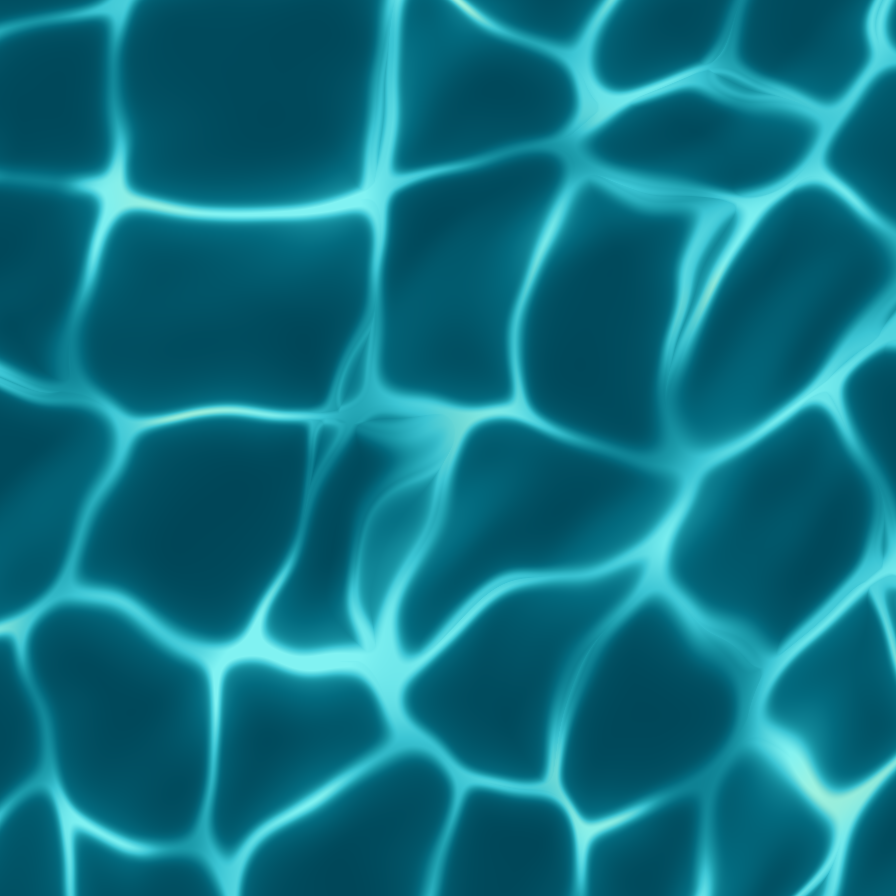
A three.js fragment shader for this texture:

```glsl
// Sunlit caustic network rippling over the floor of a teal pool.
varying vec2 vUv;

vec2 hash2(vec2 p) {
  p = vec2(dot(p, vec2(127.1, 311.7)), dot(p, vec2(269.5, 183.3)));
  return fract(sin(p) * 43758.55);
}

float gradientNoise(vec2 p) {
  vec2 i = floor(p), f = fract(p);
  vec2 u = f * f * f * (f * (f * 6.0 - 15.0) + 10.0);
  vec2 e = vec2(0.0, 1.0);
  float a = dot(hash2(i) * 2.0 - 1.0, f);
  float b = dot(hash2(i + e.yx) * 2.0 - 1.0, f - e.yx);
  float c = dot(hash2(i + e.xy) * 2.0 - 1.0, f - e.xy);
  float d = dot(hash2(i + e.yy) * 2.0 - 1.0, f - e.yy);
  return mix(mix(a, b, u.x), mix(c, d, u.x), u.y);
}

vec2 noise2(vec2 p) {
  return vec2(gradientNoise(p), gradientNoise(p + vec2(31.7, 17.3)));
}

vec2 cellSeed(vec2 cell) {
  return 0.1 + 0.8 * hash2(cell);
}

// x: rounded distance to the cell border, yz: cell id
vec3 cellBorder(vec2 p) {
  vec2 base = floor(p), f = fract(p);
  vec2 nearCell = vec2(0.0), nearPoint = vec2(0.0);
  float best = 9.0;
  for (int j = -1; j <= 1; j++) {
    for (int i = -1; i <= 1; i++) {
      vec2 cell = vec2(float(i), float(j));
      vec2 r = cell + cellSeed(base + cell) - f;
      if (dot(r, r) < best) {
        best = dot(r, r);
        nearCell = cell;
        nearPoint = r;
      }
    }
  }
  float sum = 0.0001;
  for (int j = -2; j <= 2; j++) {
    for (int i = -2; i <= 2; i++) {
      vec2 cell = nearCell + vec2(float(i), float(j));
      vec2 r = cell + cellSeed(base + cell) - f;
      vec2 across = r - nearPoint;
      if (dot(across, across) > 0.0001) {
        float edge = dot(0.5 * (nearPoint + r), normalize(across));
        sum += exp(-edge / 0.045);
      }
    }
  }
  return vec3(max(-0.045 * log(sum), 0.0), base + nearCell);
}

// Thin bright filament with a soft skirt; weak light is also less focused
float filament(float d, float strength) {
  float width = mix(0.075, 0.038, clamp(strength, 0.0, 1.0));
  return strength * (0.58 * exp(-d * d / (width * width)) + 0.38 * exp(-d / 0.13));
}

vec3 waterColor(float light) {
  vec3 c = mix(vec3(0.0, 0.275, 0.345), vec3(0.01, 0.42, 0.5), clamp(light / 0.25, 0.0, 1.0));
  c = mix(c, vec3(0.11, 0.61, 0.67), clamp((light - 0.25) / 0.25, 0.0, 1.0));
  c = mix(c, vec3(0.23, 0.77, 0.83), clamp((light - 0.5) / 0.2, 0.0, 1.0));
  return mix(c, vec3(0.5, 0.95, 0.95), clamp((light - 0.7) / 0.35, 0.0, 1.0));
}

void main() {
  // Slanted cells, wide at the top and tall at the bottom
  vec2 p = vec2((vUv.x - 0.5) * (5.6 - 1.3 * vUv.y) - 0.9 * vUv.y,
                vUv.y * (4.1 + 0.6 * vUv.y)) + vec2(7.3, 3.6);
  p += 0.42 * noise2(p * 0.75) + 0.12 * noise2(p * 1.9 + 5.0);

  // Two refracted copies of one net, parting only in places
  float parting = smoothstep(0.0, 0.45, gradientNoise(p * 0.7 + 11.0));
  vec2 shift = parting * (vec2(0.3, 0.16) + 0.35 * noise2(p * 0.9 + 23.0));
  vec3 netA = cellBorder(p);
  vec3 netB = cellBorder(p + shift);

  float strengthA = 0.38 + 0.68 * smoothstep(-0.35, 0.3, gradientNoise(p * 1.2 + 41.0));
  float strengthB = strengthA * mix(1.0, 0.72, parting);
  float light = max(filament(netA.x, strengthA), filament(netB.x, strengthB));

  // Translucent folds between parted filaments
  float fold = step(0.5, distance(netA.yz, netB.yz));
  fold *= smoothstep(0.0, 0.04, min(netA.x, netB.x));
  light += 0.27 * fold * (0.7 + 0.8 * gradientNoise(p * 1.7 + 3.0));

  // Unfocused haze, drawn out along the slant
  vec2 along = vec2(dot(p, vec2(0.8, -0.6)) * 1.5, dot(p, vec2(0.6, 0.8)) * 0.6);
  light += 0.2 * smoothstep(-0.05, 0.55, gradientNoise(along + 61.0));
  light += 0.03 * gradientNoise(p * 2.5 + 71.0);

  // Faint warm dispersion on the brightest light
  float warm = smoothstep(0.0, 0.4, gradientNoise(p * 1.6 + 83.0)) * smoothstep(0.6, 1.0, light);
  gl_FragColor = vec4(waterColor(light) + warm * vec3(0.13, 0.0, -0.08), 1.0);
}
```
